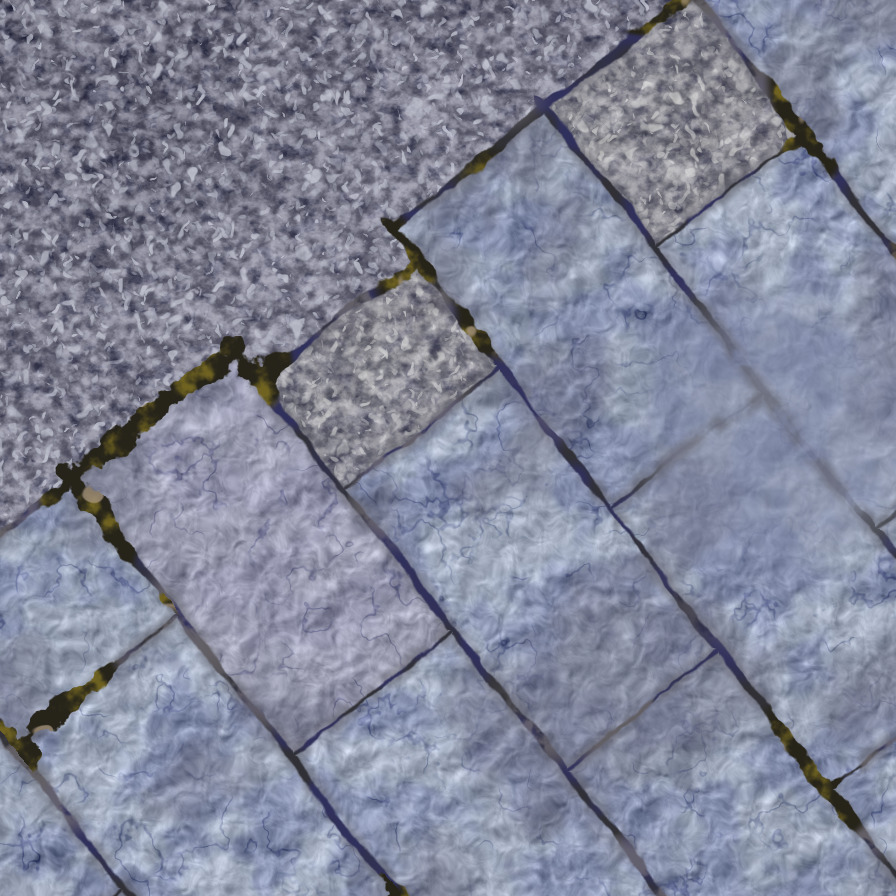
This texture is drawn by a WebGL 1 fragment shader. Its source:

```glsl
precision highp float;
uniform vec2 u_resolution;

float hash(vec2 p) {
  vec3 h = fract(vec3(p.xyx) * 0.1031);
  h += dot(h, h.yzx + 33.33);
  return fract((h.x + h.y) * h.z);
}

float noise(vec2 p) {
  vec2 i = floor(p), f = fract(p);
  f = f * f * (3.0 - 2.0 * f);
  return mix(mix(hash(i), hash(i + vec2(1, 0)), f.x),
             mix(hash(i + vec2(0, 1)), hash(i + vec2(1, 1)), f.x), f.y);
}

float fbm(vec2 p) {
  float sum = 0.0, amp = 0.5;
  for (int i = 0; i < 4; i++) {
    sum += amp * noise(p);
    p = mat2(1.6, 1.2, -1.2, 1.6) * p + 7.3;
    amp *= 0.5;
  }
  return sum / 0.94;
}

// Randomly turned pale flakes, one per cell
float flakes(vec2 p) {
  p += 0.7 * vec2(noise(p * 1.7), noise(p * 1.7 + 27.0));
  vec2 cell = floor(p);
  float light = 0.0;
  for (int j = -1; j <= 1; j++) {
    for (int i = -1; i <= 1; i++) {
      vec2 c = cell + vec2(i, j);
      vec2 d = p - c - vec2(hash(c + 3.1), hash(c + 8.7));
      float a = 0.5 + 2.4 * hash(c + 15.3);
      d = mat2(cos(a), -sin(a), sin(a), cos(a)) * d;
      float r = length(d * vec2(1.0, 1.9)) / (0.25 + 0.45 * hash(c + 21.9));
      float strength = pow(hash(c + 31.7), 2.0);
      light = max(light, strength * (1.0 - smoothstep(0.5, 1.1, r)));
    }
  }
  return light;
}

// Crumpled surface lit from the upper left
float relief(vec2 p) {
  vec2 w = p + 1.1 * vec2(noise(p * 0.8), noise(p * 0.8 + 19.0));
  return fbm(w) - fbm(w + vec2(0.28, 0.35));
}

void main() {
  vec2 q = gl_FragCoord.xy / u_resolution;
  q.y = 1.0 - q.y;
  vec2 warped = q + 0.008 * (vec2(noise(q * 13.0), noise(q * 13.0 + 40.0)) - 0.5)
                  + 0.006 * (vec2(fbm(q * 55.0), fbm(q * 55.0 + 70.0)) - 0.5);

  // Slanted running bond, rows narrowing slightly to the right
  float along = dot(warped, vec2(0.615, 0.789));
  float across = dot(warped, vec2(0.789, -0.615)) + 0.034;
  float r = across * (4.422 + 0.297 * across);
  float row = floor(r);
  float odd = mod(row, 2.0);
  float s = (along - 0.668) / 0.397 - 0.5 * odd;
  float col = floor(s);
  float rowDist = (0.5 - abs(fract(r) - 0.5)) / 4.5;
  float colDist = (0.5 - abs(fract(s) - 0.5)) * 0.397;
  float edge = along - 0.47 - 0.044 * (1.0 - step(0.5, abs(row)));
  float paved = smoothstep(-0.002, 0.002, edge);
  float smear = 1.0 - smoothstep(0.09, 0.21, length(q - vec2(0.87, 0.48)));

  // Asphalt with pale aggregate and dark pits
  float grain = fbm(q * vec2(95.0, 115.0));
  float chips = max(flakes(q * 62.0), 0.9 * flakes(q * 95.0 + 9.0));
  float pits = smoothstep(0.55, 0.75, fbm(q * vec2(70.0, 90.0) + 33.0));
  vec3 asphalt = mix(vec3(0.28, 0.28, 0.35), vec3(0.62, 0.62, 0.68), smoothstep(0.15, 0.85, grain));
  asphalt += 0.10 * (fbm(q * 6.0) - 0.5) + 0.05 * smoothstep(0.15, 0.5, along) - 0.03;
  asphalt -= vec3(0.11, 0.11, 0.09) * pits;
  asphalt = mix(asphalt, vec3(0.80, 0.81, 0.86), 0.8 * chips);

  // Stones: blue, lilac or gritty grey
  float tone = hash(vec2(row, col) + 12.0);
  float lit = 0.8 * relief(q * 36.0) + 0.65 * relief(q * 80.0 + 11.0);
  vec3 stone = mix(vec3(0.51, 0.55, 0.67), vec3(0.62, 0.66, 0.73), smoothstep(0.32, 0.65, fbm(q * 20.0)));
  float lilac = (1.0 - step(0.5, abs(row + 1.0))) * (1.0 - step(0.5, abs(col + 1.0)));
  stone = mix(stone, vec3(0.60, 0.59, 0.67), 0.7 * lilac);
  stone += 0.03 * (tone - 0.5) + lit * mix(0.48, 0.2, smear);
  float crease = 1.0 - smoothstep(0.0, 0.035, abs(fbm(q * 26.0 + 61.0) - 0.5));
  crease *= smoothstep(0.4, 0.65, noise(q * 31.0 + 81.0));
  stone -= vec3(0.14, 0.14, 0.10) * crease * (1.0 - 0.7 * smear);
  float stain = smoothstep(0.47, 0.68, fbm(q * 9.0 + 5.0));
  stone = mix(stone, vec3(0.44, 0.45, 0.53) + 0.3 * lit, 0.6 * stain);
  stone = mix(stone, vec3(0.50, 0.53, 0.64) + 0.15 * lit, 0.5 * smear);
  float gritty = (1.0 - odd) * step(-0.5, row) * (1.0 - step(0.5, abs(col + 1.0)));
  stone = mix(stone, asphalt * vec3(1.08, 1.06, 0.98) + 0.2 * lit, 0.85 * gritty);

  // Dirt gathers beside the joints
  float inner = mix(1.0, colDist, step(0.04, edge));
  float joint = min(rowDist + 0.05 * (1.0 - smoothstep(-0.05, 0.0, along - 0.462)), inner);
  float gap = min(joint, abs(edge));
  float dirt = (1.0 - smoothstep(0.002, 0.016, gap)) * smoothstep(0.25, 0.6, fbm(q * 40.0 + 3.0));
  stone = mix(stone, vec3(0.40, 0.40, 0.44), 0.6 * dirt);
  vec3 color = mix(asphalt, stone, paved);

  // Ragged joint width, swollen where moss grows
  float mossZone = smoothstep(-0.27, -0.22, across) * (1.0 - smoothstep(0.22, 0.26, across));
  float mossEdge = mossZone * (1.0 - smoothstep(0.02, 0.07, abs(along - 0.49)));
  float wideJoint = (1.0 - step(0.5, abs(row + 2.0))) * (1.0 - smoothstep(0.02, 0.04, colDist)) * step(0.04, edge);
  float patches = noise(q * 11.0 + 2.0);
  float moss = max(smoothstep(0.3, 0.65, patches) * max(mossEdge, wideJoint),
                   0.5 * smoothstep(0.62, 0.82, patches));
  float ragged = fbm(q * 50.0 + 17.0);
  float halfWidth = 0.0012 + 0.004 * noise(q * 22.0 + 30.0) * step(rowDist, inner)
                  + 0.003 * (ragged - 0.4) + 0.016 * moss * smoothstep(0.15, 0.8, ragged);
  float filled = 1.0 - smoothstep(halfWidth - 0.001, halfWidth + 0.002, gap);

  // Shadow, sandy filling and moss inside the joints
  vec3 fill = mix(vec3(0.19, 0.19, 0.36), vec3(0.19, 0.19, 0.21), smoothstep(0.3, 0.7, noise(q * 28.0)));
  float sand = smoothstep(0.5, 0.75, noise(q * 9.0 + 55.0) + 0.25 * smoothstep(0.85, 1.05, along));
  fill = mix(fill, vec3(0.47, 0.45, 0.47), 0.7 * sand * smoothstep(0.3, 0.55, ragged));
  vec3 green = mix(vec3(0.15, 0.14, 0.10), vec3(0.44, 0.39, 0.13), smoothstep(0.45, 0.8, fbm(q * 48.0)));
  fill = mix(fill, green, smoothstep(0.05, 0.35, moss));
  float pebble = smoothstep(0.78, 0.86, noise(q * 38.0 + 14.0)) * smoothstep(0.1, 0.4, moss);
  fill = mix(fill, vec3(0.64, 0.57, 0.48), 0.8 * pebble);
  color = mix(color, fill, filled * (1.0 - 0.9 * smear));

  gl_FragColor = vec4(clamp(color, 0.0, 1.0), 1.0);
}
```
